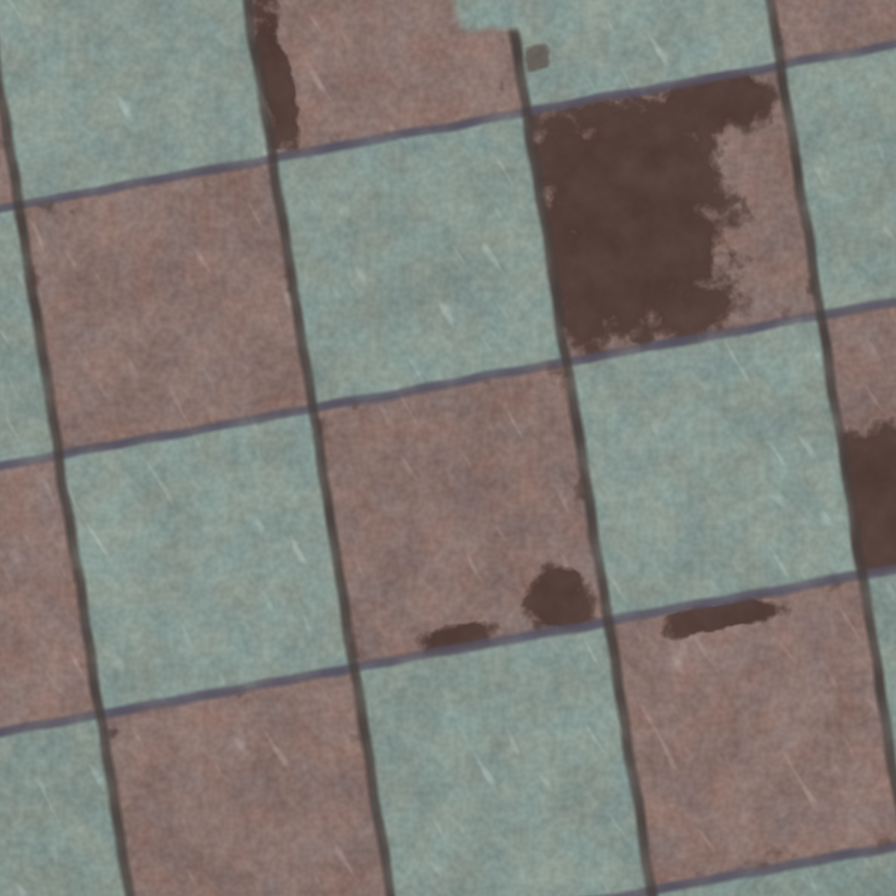
Give the GLSL for this texture, as a three.js fragment shader.

```glsl
// Worn two-colour checker floor: a tilted tile lattice with dark soft joints.
// Canvas points are mapped to lattice units; gradient noise adds mottling,
// ragged brown stains, grime along the joints and pale scratches.
varying vec2 vUv;

const float PI = 3.14159265;
const float TILE = 0.285;                      // tile side in canvas units
const vec2 ORIGIN = vec2(0.349, 0.544);        // a lattice corner
const vec2 AXIS_X = vec2(0.2835, 0.052);
const vec2 AXIS_Y = vec2(-0.0455, 0.284);

const vec3 GREEN = vec3(0.545, 0.605, 0.575);
const vec3 GREEN_DULL = vec3(0.49, 0.54, 0.52);
const vec3 CLAY = vec3(0.56, 0.475, 0.45);
const vec3 CLAY_DULL = vec3(0.50, 0.415, 0.395);
const vec3 STAIN = vec3(0.31, 0.235, 0.215);
const vec3 JOINT_WARM = vec3(0.27, 0.24, 0.23);
const vec3 JOINT_COOL = vec3(0.32, 0.31, 0.37);

float cross2(vec2 a, vec2 b) { return a.x * b.y - a.y * b.x; }

vec2 gradient(vec2 cell) {
  float a = fract(sin(dot(cell, vec2(127.1, 311.7))) * 43758.5) * 2.0 * PI;
  return vec2(cos(a), sin(a));
}

// Gradient noise, roughly -0.7 to 0.7
float noise(vec2 p) {
  vec2 i = floor(p), f = fract(p);
  vec2 w = f * f * f * (f * (f * 6.0 - 15.0) + 10.0);
  vec2 e = vec2(1.0, 0.0);
  float low = mix(dot(gradient(i), f), dot(gradient(i + e), f - e), w.x);
  float high = mix(dot(gradient(i + e.yx), f - e.yx),
                   dot(gradient(i + 1.0), f - 1.0), w.x);
  return mix(low, high, w.y);
}

float fbm(vec2 p) {
  float sum = 0.0, amp = 0.6;
  for (int k = 0; k < 4; k++) {
    sum += amp * noise(p);
    p = mat2(1.6, 1.2, -1.2, 1.6) * p + 7.3;
    amp *= 0.55;
  }
  return sum;
}

vec2 toLattice(vec2 p) {
  vec2 d = p - ORIGIN;
  vec2 q = vec2(cross2(d, AXIS_Y), cross2(AXIS_X, d)) / cross2(AXIS_X, AXIS_Y);
  q.y += 0.018 * q.y * q.y;                    // slight foreshortening
  return q;
}

// Rounded box field: 1 at the centre, 0 on the rim
float blot(vec2 q, vec2 centre, vec2 halfSize) {
  vec2 d = (q - centre) / halfSize;
  d *= d;
  return 1.0 - sqrt(length(d));
}

float ragged(float field, float roughness) {
  return smoothstep(-0.12, 0.22, field + roughness);
}

// Signed distance-like square wave with a smooth edge
float squareWave(float x) { return clamp(sin(PI * x) / 0.06, -1.0, 1.0); }

float jointMask(float distToLine, float halfWidth) {
  return 1.0 - smoothstep(halfWidth * 0.35, halfWidth * 1.75, distToLine);
}

void main() {
  vec2 q = toLattice(vUv);
  q += 0.012 * vec2(noise(q * 5.0), noise(q * 5.0 + 19.0));
  vec2 toLine = abs(fract(q + 0.5) - 0.5) * TILE;

  // Checker, with a chip of green lying over a clay corner
  float clay = 0.5 - 0.5 * squareWave(q.x) * squareWave(q.y);
  float rough = fbm(q * 7.0);
  float chip = ragged(blot(q, vec2(0.98, 1.49), vec2(0.19, 0.15)), 0.25 * rough);
  clay *= 1.0 - chip;

  // Mottled surface, each tile a little lighter or darker
  vec2 tile = floor(q);
  float mottle = smoothstep(-0.45, 0.55, fbm(q * 4.0 + 31.0));
  vec3 color = mix(mix(GREEN, GREEN_DULL, mottle), mix(CLAY, CLAY_DULL, mottle), clay);
  color *= 1.0 + 0.025 * gradient(tile + 3.0).x;
  color += 0.045 * noise(vUv * 75.0) + 0.04 * noise(vUv * 150.0);
  color += vec3(0.03, 0.0, -0.02) * noise(vUv * 28.0);

  // Pale scratches slanting down the tiles
  float scratch = noise(mat2(55.0, 16.0, 34.0, -10.0) * vUv);
  color += 0.10 * smoothstep(0.34, 0.65, scratch);

  // Brown stains on clay
  float field = blot(q, vec2(1.32, 0.50), vec2(0.40, 0.53));
  field = max(field, blot(q, vec2(1.72, 0.90), vec2(0.24, 0.13)));
  field = max(field, blot(q, vec2(2.14, -0.74), vec2(0.22, 0.28)));
  field = max(field, blot(q, vec2(0.82, -0.89), vec2(0.12, 0.13)));
  field = max(field, blot(q, vec2(0.40, -0.97), vec2(0.14, 0.06)));
  field = max(field, blot(q, vec2(1.45, -1.06), vec2(0.24, 0.05)));
  field = max(field, blot(q, vec2(0.06, 1.35), vec2(0.06, 0.30)));
  float stain = ragged(field, 0.75 * rough) * clay;
  float edge = min(toLine.x, toLine.y);
  float grime = smoothstep(0.12, 0.42, fbm(q * 5.0 + 57.0) - edge * 14.0 + 0.08);
  stain = max(stain, 0.75 * grime * clay);
  float spot = ragged(blot(q, vec2(1.07, 1.20), vec2(0.05, 0.055)), 0.6 * rough);
  stain = max(stain, 0.6 * spot);
  color = mix(color, STAIN + 0.06 * rough, stain * 0.93);

  // Joints: warm upright lines, cooler level ones, both unevenly worn
  float wear = clamp(0.82 + 0.55 * noise(q * 6.0 + 83.0), 0.4, 1.0);
  float upright = jointMask(toLine.x, 0.0052) * wear * (1.0 - chip);
  float level = jointMask(toLine.y, 0.0048) * wear;
  color = mix(color, JOINT_COOL, level * 0.88);
  color = mix(color, JOINT_WARM, upright * 0.92);

  gl_FragColor = vec4(clamp(color, 0.0, 1.0), 1.0);
}
```
